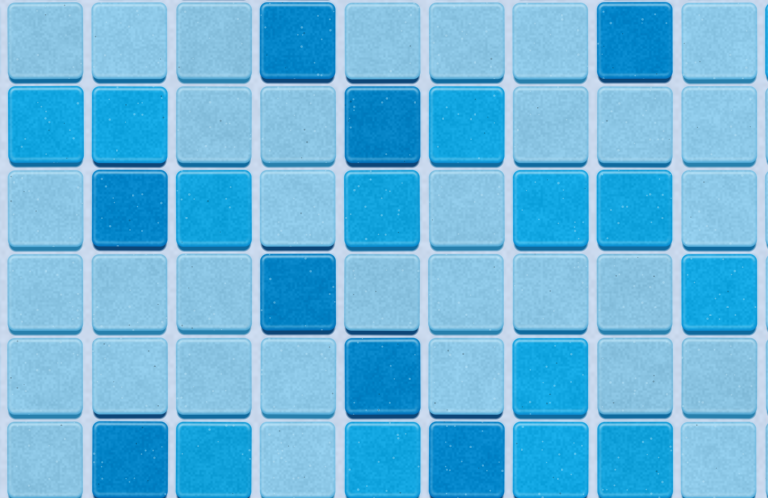
Give the GLSL for this texture, as a Shadertoy shader.

```glsl
// Glossy glass mosaic: rounded square tiles in three blues on pale grout.
// A cubic permutation picks each tile's blue; a distance function shapes the
// tile, its bevel and the shadow below, and hashed noise adds grain and specks.

const float ROWS = 5.94;                      // tile pitches per canvas height
const float PITCHES_PER_HEIGHT_X = 5.915;     // same measure, along x
const vec2 HALF_SIZE = vec2(0.449, 0.457);    // tile half size, in pitches
const float CORNER = 0.09;

const vec3 GROUT = vec3(0.79, 0.85, 0.93);
const vec3 PALE = vec3(0.545, 0.775, 0.895);
const vec3 BRIGHT = vec3(0.065, 0.64, 0.87);
const vec3 DEEP = vec3(0.01, 0.515, 0.78);
const vec3 PALE_SHADOW = vec3(0.12, 0.48, 0.66);
const vec3 BRIGHT_SHADOW = vec3(0.02, 0.39, 0.60);
const vec3 DEEP_SHADOW = vec3(0.01, 0.24, 0.44);
const vec3 SHINE = vec3(0.80, 0.93, 0.99);

float hash(vec2 p) {
    vec3 q = fract(vec3(p.xyx) * 0.1031);
    q += dot(q, q.yzx + 33.33);
    return fract((q.x + q.y) * q.z);
}

float noise(vec2 p) {
    vec2 i = floor(p), f = fract(p);
    f = f * f * (3.0 - 2.0 * f);
    float low = mix(hash(i), hash(i + vec2(1, 0)), f.x);
    float high = mix(hash(i + vec2(0, 1)), hash(i + vec2(1, 1)), f.x);
    return mix(low, high, f.y);
}

float roundedBox(vec2 p, vec2 halfSize, float radius) {
    vec2 q = abs(p) - halfSize + radius;
    return length(max(q, 0.0)) + min(max(q.x, q.y), 0.0) - radius;
}

// Soft line of the given width around value 0
float line(float x, float width) {
    return exp(-x * x / (width * width));
}

// 0 = pale, 1 = bright, 2 = deep; cubing modulo a prime shuffles the order
int tileKind(vec2 cell) {
    int n = int(cell.x) + 9 * int(cell.y) + 53;
    int rank = (n * n * n) % 53;
    return rank >= 40 ? 1 : (rank >= 22 && rank < 30 ? 2 : 0);
}

vec3 pick(int kind, vec3 pale, vec3 bright, vec3 deep) {
    return kind == 0 ? pale : (kind == 1 ? bright : deep);
}

// Scattered round dots; returns coverage, sparse by the given share
float specks(vec2 p, float scale, float share, float seed, float blur) {
    vec2 q = p * scale, cell = floor(q) + seed;
    vec2 center = 0.3 + 0.4 * vec2(hash(cell + 7.1), hash(cell + 19.7));
    float radius = 0.12 + 0.18 * hash(cell + 41.3);
    float soft = blur * scale;
    float dotMask = 1.0 - smoothstep(radius - soft, radius + soft, length(fract(q) - center));
    return dotMask * step(1.0 - share, hash(cell));
}

// Glass surface at local point p, with d the signed distance to its edge
vec3 glass(vec2 p, float d, vec3 base, float paleness, vec2 grainPos, float blur) {
    float cloud = noise(grainPos * 5.0) - 0.5;
    float grain = noise(grainPos * 38.0) - 0.5;
    vec3 color = base + 0.03 * cloud + 0.06 * grain;

    // Weights of the upper, lower and left edges
    float top = smoothstep(0.33, 0.44, p.y);
    float bottom = smoothstep(0.33, 0.44, -p.y);
    float left = smoothstep(0.34, 0.43, -p.x);

    // Saturated rim, deepest at the bottom, then the bevel highlights
    float rim = line(d + 0.004, 0.022) * (0.30 + 0.65 * bottom);
    color = mix(color, base * vec3(0.60, 0.86, 0.94), rim);
    float bevel = line(d + 0.034, 0.018) * (0.04 + 0.52 * top + 0.14 * left);
    bevel += line(d + 0.052, 0.018) * 0.26 * bottom;
    color = mix(color, SHINE, min(bevel, 0.65));

    // Light bubbles and a few dark pits
    float bubbles = specks(grainPos, 21.0, 0.035, 3.0, blur);
    float pits = specks(grainPos, 27.0, 0.004, 90.0, blur);
    color = mix(color, SHINE, 0.35 * bubbles);
    return mix(color, color * 0.65, 0.6 * pits);
}

void mainImage(out vec4 fragColor, in vec2 fragCoord) {
    // Grid position, with rows counted downward
    vec2 uv = fragCoord / iResolution.y;
    vec2 grid = vec2(uv.x * PITCHES_PER_HEIGHT_X - 0.040, (1.0 - uv.y) * ROWS - 0.013);
    vec2 cell = floor(grid);
    vec2 local = (fract(grid) - 0.5) * vec2(1, -1);
    float blur = max(0.75 * ROWS / iResolution.y, 0.010);

    // Small shift, tilt and tint of each tile
    vec2 id = cell + 11.0;
    vec2 shift = vec2(0.012, 0.008) * (vec2(hash(id + 2.3), hash(id + 5.9)) - 0.5);
    float tilt = 0.012 * (hash(id + 8.4) - 0.5);
    vec2 p = local - vec2(0.0, 0.027) - shift;
    p += tilt * vec2(-p.y, p.x);
    int kind = tileKind(cell);
    int kindBelow = tileKind(cell + vec2(0, 1));
    vec3 base = pick(kind, PALE, BRIGHT, DEEP) * (1.0 + 0.04 * (hash(id + 13.7) - 0.5));
    float paleness = kind == 0 ? 1.0 : 0.0;
    float d = roundedBox(p, HALF_SIZE, CORNER);

    // Grout, and the shadow that takes the darker blue of the tiles it joins
    vec3 color = GROUT + 0.04 * (noise(grid * 20.0) - 0.5);
    color = mix(color, base, 0.12 * line(d, 0.02));
    vec3 shade = pick(max(kind, kindBelow), PALE_SHADOW, BRIGHT_SHADOW, DEEP_SHADOW);
    float below = roundedBox(p + vec2(0.0, 0.056), HALF_SIZE - vec2(0.012, 0.0), CORNER);
    float shadow = 1.0 - smoothstep(-0.022, 0.014, below);
    color = mix(color, shade, 0.95 * shadow);

    // Tile on top
    vec3 tile = glass(p, d, base, paleness, grid + id * 3.0, blur);
    color = mix(color, tile, 1.0 - smoothstep(-blur, blur, d));
    fragColor = vec4(clamp(color, 0.0, 1.0), 1.0);
}
```
